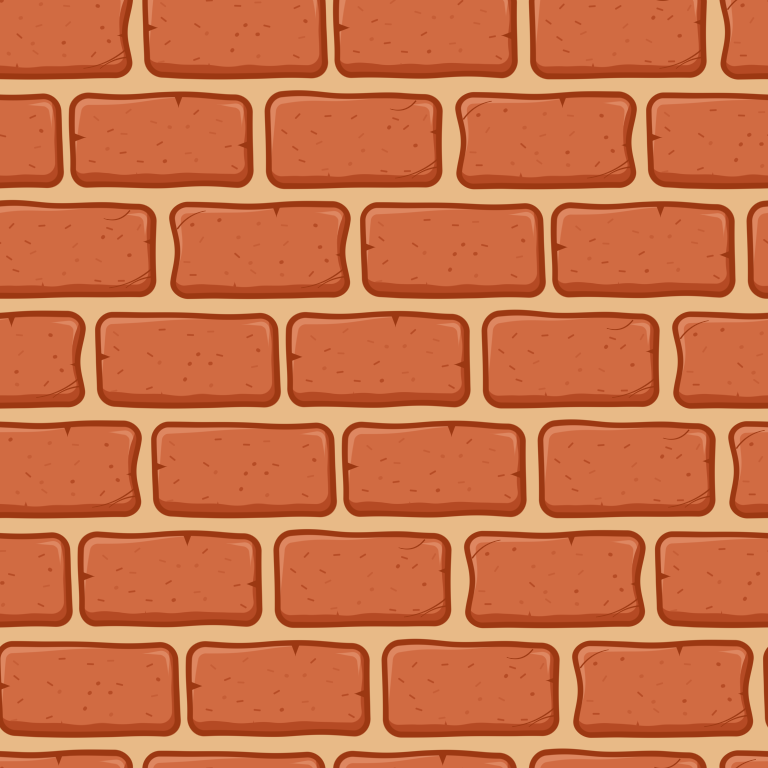
Write a Shadertoy shader that draws this pattern.

```glsl
const float ROWS = 7.0;
const float BRICK_PITCH = 1.75;   // in row heights, four bricks per canvas
const float FIRST_ROW = 0.283;    // centre of the top row below the upper edge
const float OUTLINE = 0.052;

const vec3 MORTAR = vec3(0.91, 0.73, 0.53);
const vec3 CLAY = vec3(0.82, 0.42, 0.26);
const vec3 RIM = vec3(0.61, 0.22, 0.07);
const vec3 SHADE = vec3(0.71, 0.29, 0.14);
const vec3 SHINE = vec3(0.87, 0.53, 0.38);

vec2 hash2(vec2 p) {
    p = vec2(dot(p, vec2(127.1, 311.7)), dot(p, vec2(269.5, 183.3)));
    return fract(sin(p) * 43758.5);
}

float cornerGradient(vec2 cell, vec2 f, vec2 corner) {
    return dot(hash2(cell + corner) * 2.0 - 1.0, f - corner);
}

float gradientNoise(vec2 p) {
    vec2 i = floor(p), f = fract(p);
    vec2 u = f * f * (3.0 - 2.0 * f);
    float low = mix(cornerGradient(i, f, vec2(0, 0)), cornerGradient(i, f, vec2(1, 0)), u.x);
    float high = mix(cornerGradient(i, f, vec2(0, 1)), cornerGradient(i, f, vec2(1, 1)), u.x);
    return mix(low, high, u.y);
}

float cover(float d, float aa) {
    return smoothstep(aa, -aa, d);
}

float roundedBox(vec2 p, vec2 halfSize, float radius) {
    vec2 q = abs(p) - halfSize + radius;
    return length(max(q, 0.0)) + min(max(q.x, q.y), 0.0) - radius;
}

// Kinds: 0 leaning, 1 plain, 2 narrow, 3 pinched
float brickShape(vec2 p, float kind) {
    vec2 seed = p * 1.6 + kind * 17.3;
    vec2 halfSize = vec2(kind > 1.5 ? 0.808 : 0.836, 0.436);
    if (kind > 2.5) halfSize.x -= 0.027 * cos(p.y * 9.0);
    if (kind < 0.5) p.x += 0.07 * p.y * smoothstep(0.0, 0.6, p.x);
    p += 0.05 * vec2(gradientNoise(seed), gradientNoise(seed + 51.7));
    return roundedBox(p, halfSize, 0.165);
}

// Wedge that opens from its tip in the outward direction
float notch(vec2 p, vec2 tip, vec2 outward) {
    p -= tip;
    float across = abs(p.x * outward.y - p.y * outward.x);
    return across - 0.38 * dot(p, outward);
}

float crack(vec2 p, vec2 a, vec2 b, float bend) {
    vec2 ab = b - a;
    float h = clamp(dot(p - a, ab) / dot(ab, ab), 0.0, 1.0);
    vec2 bow = normalize(vec2(-ab.y, ab.x)) * bend * 4.0 * h * (1.0 - h);
    return length(p - a - ab * h - bow) - 0.007 * (1.0 - 0.6 * h);
}

float notches(vec2 p, float kind) {
    float d = 1.0;
    if (kind < 1.5) d = notch(p, vec2(-0.70, 0.03), vec2(-1, 0));
    if (kind > 0.5) d = min(d, notch(p, vec2(0.69, kind == 2.0 ? 0.08 : -0.04), vec2(1, 0)));
    if (kind == 1.0 || kind == 3.0) d = min(d, notch(p, vec2(0.15, 0.31), vec2(0, 1)));
    return d;
}

float cracks(vec2 p, float kind) {
    if (kind < 1.5) return 1.0;
    float d = crack(p, vec2(0.76, -0.17), vec2(0.38, -0.34), 0.03);
    d = min(d, crack(p, vec2(0.77, -0.24), vec2(0.53, -0.34), -0.02));
    float upper = kind < 2.5 ? crack(p, vec2(0.56, 0.36), vec2(0.33, 0.29), 0.04)
                             : crack(p, vec2(-0.75, 0.20), vec2(-0.50, 0.36), 0.03);
    return min(d, upper);
}

// Scattered pits and short dashes, returned as darkness
float specks(vec2 p, float kind, float aa) {
    float dark = 0.0;
    for (int i = 0; i < 20; i++) {
        vec2 cell = vec2(i % 5, i / 5);
        vec2 seed = cell + kind * 9.0;
        vec2 centre = (cell + 0.12 + 0.76 * hash2(seed)) / vec2(5, 4) * 2.0 - 1.0;
        vec2 style = hash2(seed + 31.4);
        float angle = (hash2(seed + 67.2).x - 0.4) * 1.8;
        vec2 dir = vec2(cos(angle), sin(angle));
        vec2 q = p - centre * vec2(0.70, 0.30);
        bool pit = style.x < 0.35;
        float reach = pit ? 0.004 : 0.024;
        float d = length(q - dir * clamp(dot(q, dir), -reach, reach)) - (pit ? 0.016 : 0.008);
        dark = max(dark, cover(d, aa) * (style.y < 0.4 ? 0.4 : 0.95));
    }
    return dark;
}

vec3 brickFace(vec2 p, float kind, float depth, float aa) {
    vec3 color = mix(CLAY, SHADE, specks(p, kind, aa));
    // Light along the upper left edge and a glint at the upper right
    float taper = 1.0 - length((p - vec2(-0.76, 0.37)) / vec2(0.95, 0.50));
    color = mix(color, SHINE, cover(depth - 0.065 * taper, aa));
    float glint = 0.024 * (1.0 - length(p - vec2(0.70, 0.31)) / 0.17);
    color = mix(color, SHINE, cover(abs(depth - 0.045) - glint, aa));
    // Shadow along the lower and right edges
    float lit = brickShape(p + vec2(0.025, -0.07), kind) + OUTLINE;
    lit += 0.035 * gradientNoise(p * 4.0 + kind * 5.0);
    float shadow = min(-lit, notch(p, vec2(-0.23, -0.29), vec2(0, -1)));
    color = mix(color, SHADE, cover(shadow, aa));
    return mix(color, RIM, cover(min(notches(p, kind), cracks(p, kind)), aa));
}

void mainImage(out vec4 fragColor, in vec2 fragCoord) {
    float aa = 0.75 * ROWS / iResolution.y;
    vec2 wall = ROWS * fragCoord / iResolution.y;
    // Position of the leaning brick in each row, in brick pitches
    float rowStart[7] = float[7](1.22, -0.156, 2.354, 0.974, 1.266, -0.11, 0.453);
    float down = ROWS - wall.y - FIRST_ROW;
    float row = floor(down + 0.5);
    float along = wall.x / BRICK_PITCH - rowStart[int(mod(row, ROWS))];
    float column = floor(along + 0.5);
    float kind = mod(column, 4.0);
    vec2 p = vec2((along - column) * BRICK_PITCH, row - down);

    float d = brickShape(p, kind);
    float depth = -d - OUTLINE;
    vec3 color = mix(MORTAR, RIM, cover(d, aa));
    color = mix(color, brickFace(p, kind, depth, aa), cover(-depth, aa));
    fragColor = vec4(color, 1.0);
}
```
